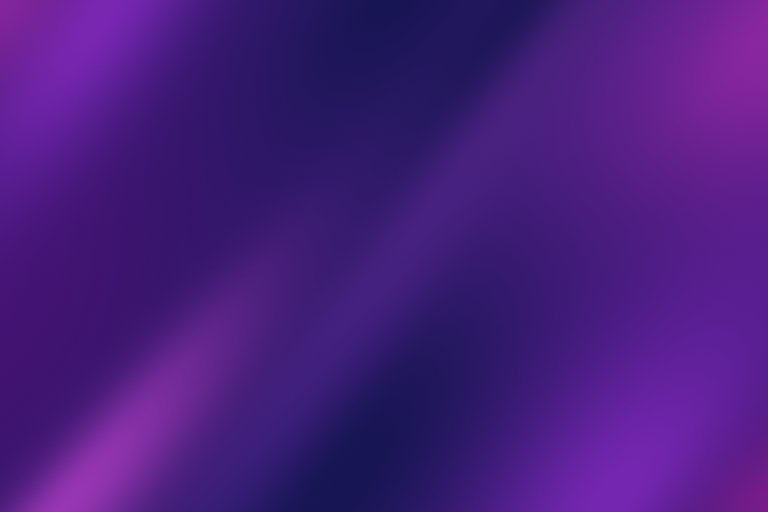
Reproduce this background procedurally as a WebGL 1 fragment shader.

```glsl
precision highp float;
// Soft diagonal streaks of violet and magenta light over deep indigo.

uniform vec2 u_resolution;

const vec3 INDIGO  = vec3(0.165, 0.095, 0.400);
const vec3 NAVY    = vec3(0.075, 0.080, 0.310);
const vec3 PLUM    = vec3(0.270, 0.070, 0.450);
const vec3 VIOLET  = vec3(0.300, 0.105, 0.520);
const vec3 ORCHID  = vec3(0.370, 0.130, 0.560);
const vec3 PURPLE  = vec3(0.480, 0.155, 0.715);
const vec3 MAGENTA = vec3(0.565, 0.155, 0.640);
const vec3 PINK    = vec3(0.620, 0.220, 0.720);
const vec3 BERRY   = vec3(0.520, 0.110, 0.560);
const vec3 BEAM_LOW  = vec3(0.260, 0.135, 0.530);
const vec3 BEAM_HIGH = vec3(0.360, 0.150, 0.540);

// Gaussian streak; size holds length, upper-left width, lower-right width.
float streak(vec2 p, vec2 center, float degrees, vec3 size) {
  float angle = radians(degrees);
  vec2 dir = vec2(cos(angle), sin(angle));
  vec2 q = p - center;
  float along = dot(q, dir) / size.x;
  float across = dot(q, vec2(dir.y, -dir.x));
  across /= across < 0.0 ? size.y : size.z;
  return exp(-along * along - across * across);
}

// Hash without sine, used as fine dither against banding.
float hash(vec2 p) {
  vec3 h = fract(vec3(p.xyx) * 0.1031);
  h += dot(h, h.yzx + 33.33);
  return fract((h.x + h.y) * h.z);
}

void main() {
  vec2 p = gl_FragCoord.xy / u_resolution * vec2(1.5, 1.0);
  vec3 color = INDIGO;

  // Broad tints on both sides
  color = mix(color, PLUM, 0.90 * streak(p, vec2(0.0, 0.35), 52.0, vec3(0.60, 0.45, 0.30)));
  color = mix(color, VIOLET, streak(p, vec2(1.5, 0.5), 52.0, vec3(0.60, 0.35, 0.40)));

  // Dark bands
  color = mix(color, NAVY, 0.95 * streak(p, vec2(0.66, 0.10), 52.0, vec3(0.40, 0.11, 0.20)));
  color = mix(color, NAVY, 0.80 * streak(p, vec2(0.77, 1.02), 52.0, vec3(0.30, 0.13, 0.16)));
  color = mix(color, NAVY, 0.85 * streak(p, vec2(1.05, 1.00), 52.0, vec3(0.35, 0.07, 0.08)));

  // Upper right glow
  color = mix(color, ORCHID, 0.90 * streak(p, vec2(1.30, 0.95), 52.0, vec3(0.45, 0.13, 0.22)));
  color = mix(color, MAGENTA, 0.90 * streak(p, vec2(1.50, 0.93), 52.0, vec3(0.30, 0.14, 0.25)));

  // Long central beam
  vec3 beam = mix(BEAM_LOW, BEAM_HIGH, p.y);
  color = mix(color, beam, 0.70 * streak(p, vec2(0.78, 0.50), 52.7, vec3(1.00, 0.075, 0.10)));

  // Lower left pink beam
  color = mix(color, PINK, 0.95 * streak(p, vec2(0.10, -0.02), 49.0, vec3(0.55, 0.08, 0.12)));

  // Upper left beam and corner
  color = mix(color, PURPLE, 0.95 * streak(p, vec2(0.20, 0.97), 54.0, vec3(0.45, 0.13, 0.14)));
  color = mix(color, MAGENTA, 0.85 * streak(p, vec2(0.0, 1.0), 52.0, vec3(0.20, 0.12, 0.12)));

  // Lower right beam and corner
  color = mix(color, PURPLE, 0.92 * streak(p, vec2(1.20, 0.02), 51.0, vec3(0.42, 0.20, 0.13)));
  color = mix(color, BERRY, 0.85 * streak(p, vec2(1.5, 0.0), 52.0, vec3(0.20, 0.12, 0.12)));

  color += (hash(gl_FragCoord.xy) - 0.5) / 255.0;
  gl_FragColor = vec4(color, 1.0);
}
```
